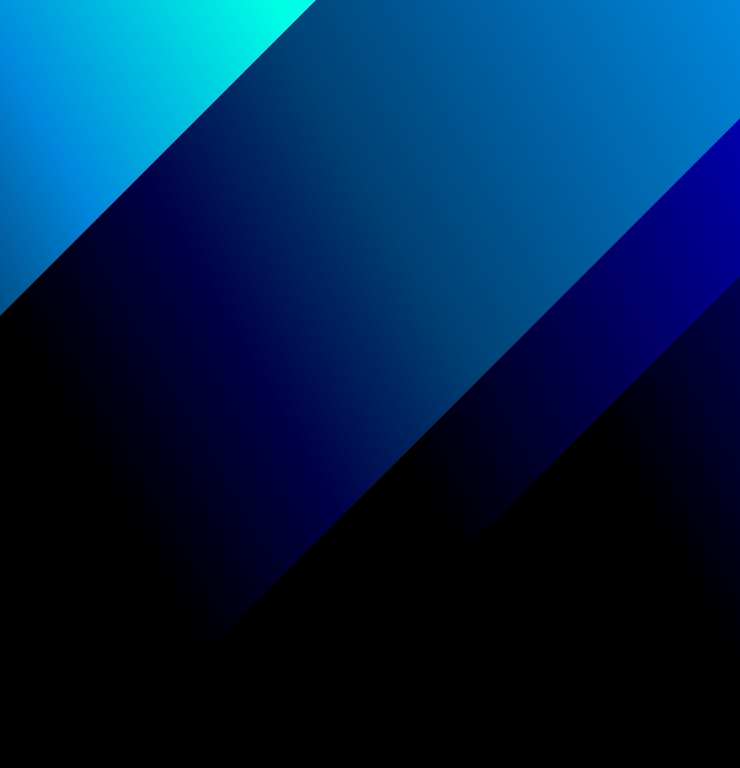
A Shadertoy shader for this background:

```glsl
// Diagonal overlapping panels fading from black through navy and blue to cyan.
#define EDGE_CORNER 0.4115
#define EDGE_WIDE   1.1178
#define EDGE_NARROW 1.3235
#define LIGHT_ANGLE 0.5236

const vec3 BLACK = vec3(0.0);
const vec3 NAVY  = vec3(0.0, 0.0, 0.285);
const vec3 TEAL  = vec3(0.0, 0.255, 0.455);
const vec3 AZURE = vec3(0.0, 0.53, 0.865);
const vec3 CYAN  = vec3(0.0, 1.0, 0.90);
const vec3 ROYAL = vec3(0.0, 0.0, 0.68);

// Linear ramp from 0 at a to 1 at b
float ramp(float a, float b, float x) {
    return clamp((x - a) / (b - a), 0.0, 1.0);
}

// Coverage of the region above a diagonal edge
float above(float edge, float diagonal) {
    float soft = 1.0 / iResolution.y;
    return 1.0 - smoothstep(edge - soft, edge + soft, diagonal);
}

void mainImage(out vec4 fragColor, in vec2 fragCoord) {
    // Position measured right and down from the top left corner
    vec2 p = fragCoord / iResolution.y;
    p.y = 1.0 - p.y;
    float diagonal = p.x + p.y;
    float light = dot(p, vec2(cos(LIGHT_ANGLE), -sin(LIGHT_ANGLE)));

    // Lower right panel
    vec3 color = mix(BLACK, ROYAL, 0.47 * ramp(0.401, 0.654, light));

    // Narrow royal blue panel
    vec3 narrow = mix(BLACK, ROYAL, ramp(0.158, 0.760, light));
    color = mix(color, narrow, above(EDGE_NARROW, diagonal));

    // Wide panel
    vec3 wide = mix(BLACK, NAVY, ramp(-0.195, 0.050, light));
    wide = mix(wide, TEAL, ramp(0.050, 0.294, light));
    wide = mix(wide, AZURE, ramp(0.294, 0.837, light));
    color = mix(color, wide, above(EDGE_WIDE, diagonal));

    // Bright corner panel
    vec3 corner = mix(TEAL, AZURE, ramp(-0.247, -0.033, light));
    corner = mix(corner, CYAN, ramp(-0.033, 0.312, light));
    color = mix(color, corner, above(EDGE_CORNER, diagonal));

    fragColor = vec4(color, 1.0);
}
```
